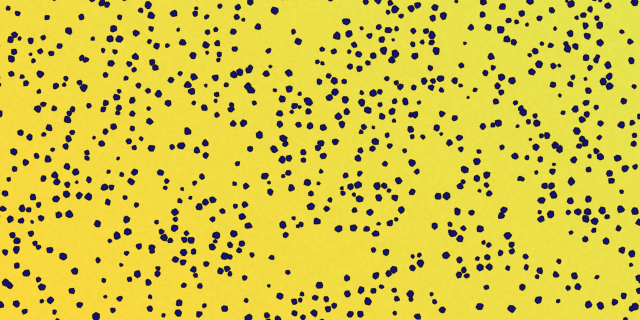
Reproduce this pattern procedurally as a Shadertoy shader.

```glsl
// Scattered navy grains with dark rims on a warm yellow gradient.

// Integer hash: three values in 0..1 per lattice point and seed
vec3 hash3(vec2 cell, int seed) {
    uvec3 v = uvec3(ivec3(ivec2(cell) + 512, seed)) * 1664525u + 12345u;
    v.x += v.y * v.z; v.y += v.z * v.x; v.z += v.x * v.y;
    v ^= v >> 16u;
    v.x += v.y * v.z; v.y += v.z * v.x; v.z += v.x * v.y;
    return vec3(v >> 8u) / 16777216.0;
}

float valueNoise(vec2 p, int seed) {
    vec2 i = floor(p), f = fract(p);
    f = f * f * (3.0 - 2.0 * f);
    float low = mix(hash3(i, seed).x, hash3(i + vec2(1, 0), seed).x, f.x);
    float high = mix(hash3(i + vec2(0, 1), seed).x, hash3(i + vec2(1, 1), seed).x, f.x);
    return mix(low, high, f.y);
}

// Rounded irregular hexagon: random half planes blended with a disc
float grainDistance(vec2 p, float radius, vec2 cell) {
    float facets = -1.0;
    float turn = hash3(cell, 3).x * 6.2832;
    for (int k = 0; k < 6; k++) {
        vec3 h = hash3(cell, 10 + k);
        float angle = turn + (float(k) + 0.6 * (h.x - 0.5)) * 1.0472;
        facets = max(facets, dot(p, vec2(cos(angle), sin(angle))) - radius * mix(0.74, 1.16, h.y));
    }
    return mix(length(p) - radius, facets, 0.7);
}

// Distance to the nearest grain, one candidate per grid cell
float grainField(vec2 p) {
    const float density = 27.0;
    vec2 home = floor(p * density);
    float nearest = 1.0;
    for (int y = -1; y <= 1; y++)
    for (int x = -1; x <= 1; x++) {
        vec2 cell = home + vec2(x, y);
        vec3 place = hash3(cell, 1);
        float clumping = valueNoise(cell / density * 6.0, 7);
        if (place.z > mix(0.22, 0.82, clumping)) continue;
        vec2 center = (cell + 0.5 + 0.94 * (place.xy - 0.5)) / density;
        float radius = mix(0.0046, 0.0117, sqrt(hash3(cell, 2).x));
        nearest = min(nearest, grainDistance(p - center, radius, cell));
    }
    return nearest;
}

void mainImage(out vec4 fragColor, in vec2 fragCoord) {
    vec2 p = fragCoord / iResolution.y;
    vec2 uv = fragCoord / iResolution.xy;

    // Ground: amber at lower left to lime yellow at upper right, finely mottled
    float blend = 0.65 * uv.x + 0.35 * uv.y;
    vec3 color = mix(vec3(0.98, 0.845, 0.235), vec3(0.895, 0.895, 0.31), blend);
    color += 0.022 * (valueNoise(p * 130.0, 8) - 0.5);

    // Grains: soft edge, near-black rim, blue core
    float d = grainField(p);
    float softness = max(0.0024, 0.6 / iResolution.y);
    vec3 rim = vec3(0.07, 0.055, 0.12);
    vec3 core = vec3(0.08, 0.07, 0.46);
    vec3 grain = mix(rim, core, smoothstep(0.001, 0.0052, -d));
    color = mix(grain, color, smoothstep(-softness, softness, d));

    fragColor = vec4(color, 1.0);
}
```
